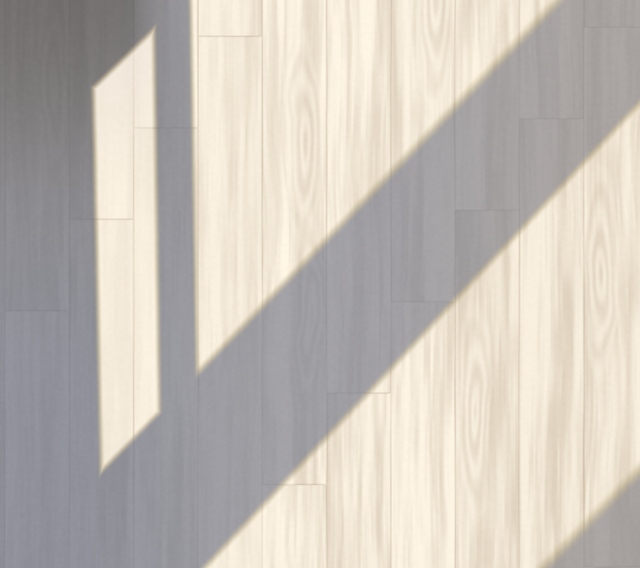
Reproduce this texture procedurally as a Shadertoy shader.

```glsl
// Pale plank floor crossed by slanted window light and soft grey shadow.
// Light patches are intersected half-planes; planks repeat with staggered joints,
// and stretched value noise plus warped oval rings give the wood grain.

float hash(vec2 p) {
    return fract(sin(dot(p, vec2(127.1, 311.7))) * 43758.5453);
}

float noise(vec2 p) {
    vec2 i = floor(p), f = fract(p);
    f = f * f * (3.0 - 2.0 * f);
    return mix(mix(hash(i), hash(i + vec2(1, 0)), f.x),
               mix(hash(i + vec2(0, 1)), hash(i + vec2(1, 1)), f.x), f.y);
}

// Signed distance to the line a-b, positive on its left.
float leftOf(vec2 p, vec2 a, vec2 b) {
    vec2 d = normalize(b - a), q = p - a;
    return d.x * q.y - d.y * q.x;
}

float lightPatches(vec2 p) {
    // Narrow pane
    vec2 bl = vec2(0.177, 0.167), br = vec2(0.282, 0.274);
    vec2 tr = vec2(0.272, 0.951), tl = vec2(0.163, 0.846);
    float pane = min(min(leftOf(p, bl, br), leftOf(p, br, tr)),
                     min(leftOf(p, tr, tl), leftOf(p, tl, bl)));
    float lit = smoothstep(-0.006, 0.009, pane);

    // Upper wedge, with a penumbra that widens away from its tip
    float soft = mix(0.007, 0.014, p.y);
    float wedgeSide = leftOf(p, vec2(0.335, 1.0), vec2(0.346, 0.346));
    float wedgeBase = leftOf(p, vec2(0.353, 0.349), vec2(0.982, 1.0));
    lit = max(lit, smoothstep(-0.006, 0.008, wedgeSide)
                 * smoothstep(-soft, soft, wedgeBase));

    // Lower diagonal strip
    float stripTop = leftOf(p, vec2(1.129, 0.821), vec2(0.360, 0.0));
    float stripBase = leftOf(p, vec2(0.956, 0.0), vec2(1.129, 0.176));
    return max(lit, smoothstep(-0.009, 0.009, stripTop)
                  * smoothstep(-0.015, 0.015, stripBase));
}

// Returns grain darkness in x and seam darkness in y.
vec2 planks(vec2 p, float pixel) {
    float width = 0.1132;
    float column = floor((p.x - 0.009) / width);
    float across = p.x - 0.009 - column * width;
    float along = p.y - 0.453 - 0.161 * column;
    float board = floor(along / 0.95);
    float end = along - board * 0.95;
    float tone = hash(vec2(column, board) + 3.0);

    // Seams between columns and at the board ends
    float line = 0.0012 + pixel;
    float sideGap = 1.0 - smoothstep(0.0, line, min(across, width - across));
    float endGap = 1.0 - smoothstep(0.0, line, min(end, 0.95 - end));
    float seam = max(sideGap * (0.35 + 0.5 * noise(p * vec2(20, 7))), endGap * 0.6);

    // Long streaks, broad to fine
    vec2 g = p + vec2(tone * 7.0, board * 3.0 + column * 1.7);
    g.x += 0.012 * (noise(g * vec2(9, 5)) - 0.5);
    float grain = 0.45 * noise(g * vec2(42, 2.6))
                + 0.32 * noise(g * vec2(110, 5))
                + 0.23 * noise(g * vec2(230, 14));
    grain = smoothstep(0.25, 0.85, grain) * 0.75 + (tone - 0.5) * 0.22;

    // Cathedral figures
    vec2 figures[6] = vec2[6](vec2(0.535, 0.75), vec2(0.765, 1.0), vec2(1.058, 0.52),
                              vec2(0.096, 0.85), vec2(0.545, 0.44), vec2(0.836, 0.27));
    for (int i = 0; i < 6; i++) {
        vec2 q = (p - figures[i]) / vec2(0.024, 0.15);
        q.x += 0.5 * (noise(p * vec2(16, 18)) - 0.5);
        float r = length(q);
        float rings = 0.5 + 0.5 * sin(r * 13.0 + 3.0 * noise(p * vec2(45, 12)));
        grain = mix(grain, 0.1 + 0.6 * rings, 0.7 * (1.0 - smoothstep(0.5, 1.7, r)));
    }
    return vec2(grain, seam);
}

void mainImage(out vec4 fragColor, in vec2 fragCoord) {
    vec2 p = fragCoord / iResolution.y;
    vec2 wood = planks(p, 1.0 / iResolution.y);
    float lit = lightPatches(p);

    // Shade: cool at left, warmer at right, darkest in the top left corner
    vec3 shade = mix(vec3(0.565, 0.57, 0.605), vec3(0.625, 0.62, 0.64),
                     smoothstep(0.1, 0.5, p.x));
    shade = mix(shade, vec3(0.665, 0.645, 0.635), smoothstep(0.55, 1.1, p.x));
    shade = mix(shade, vec3(0.55, 0.54, 0.545),
                smoothstep(0.3, 0.9, p.y) * (1.0 - smoothstep(0.1, 0.5, p.x)));
    float corner = smoothstep(0.6, 1.05, p.y) * (1.0 - smoothstep(0.2, 0.31, p.x));
    shade = mix(shade, vec3(0.43, 0.415, 0.41), 0.85 * corner);
    shade *= 1.02 - 0.075 * wood.x - 0.06 * wood.y;

    // Sunlit wood: bleached at left, more figure and tan towards the right
    float figure = mix(0.25, 0.9, smoothstep(0.2, 0.6, p.x));
    vec3 sun = mix(vec3(0.985, 0.95, 0.885), vec3(0.83, 0.77, 0.69), wood.x * figure);
    sun *= 1.0 - vec3(0.13, 0.15, 0.18) * wood.y;
    sun = mix(sun, vec3(0.93, 0.89, 0.85),
              0.7 * smoothstep(0.6, 0.95, p.y) * (1.0 - smoothstep(0.24, 0.32, p.x)));

    // Blend, with a warm fringe along the penumbra
    vec3 colour = mix(shade, sun, lit);
    colour -= vec3(0.0, 0.015, 0.07) * 4.0 * lit * (1.0 - lit);
    colour += 0.012 * (noise(p * 190.0) - 0.5);
    fragColor = vec4(colour, 1.0);
}
```
